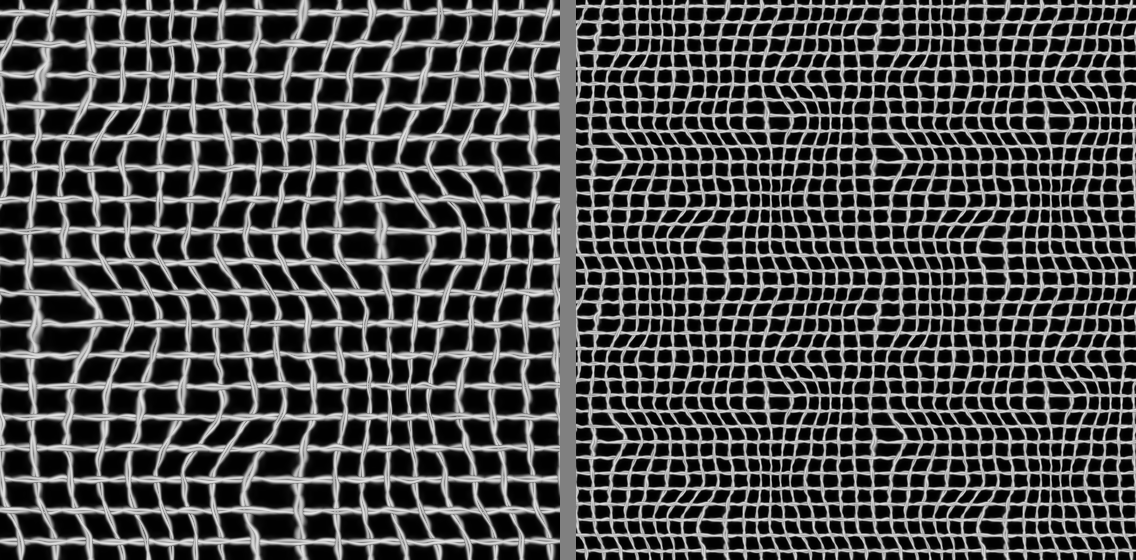
Left, the tile; right, the same tile 2 across and 2 down.
Reproduce this texture procedurally as a WebGL 2 fragment shader.

```glsl
#version 300 es
precision highp float;

uniform vec2 u_resolution;
out vec4 fragColor;

const float THREADS = 18.0;             // threads across and down
const float PI = 3.14159265;
const vec3 BACKDROP = vec3(0.004);
const vec3 COTTON = vec3(0.89);

// Integer hash of a lattice point, 0 to 1
float hash(vec2 cell, float seed) {
    uvec3 q = uvec3(cell.x, cell.y, seed) * uvec3(1597u, 7919u, 3571u);
    uint h = (q.x ^ (q.y << 8) ^ (q.z << 16)) * 747796405u + 289133u;
    h = ((h >> ((h >> 28) + 4u)) ^ h) * 277803737u;
    h = (h >> 22) ^ h;
    return float(h & 65535u) / 65535.0;
}

// Value noise that wraps after `period` lattice cells, -1 to 1
float wrapNoise(vec2 uv, vec2 period, float seed) {
    vec2 p = uv * period;
    vec2 cell = floor(p);
    vec2 f = p - cell;
    f = f * f * (3.0 - 2.0 * f);
    vec2 lo = mod(cell, period);
    vec2 hi = mod(cell + 1.0, period);
    float bottom = mix(hash(lo, seed), hash(vec2(hi.x, lo.y), seed), f.x);
    float top = mix(hash(vec2(lo.x, hi.y), seed), hash(hi, seed), f.x);
    return 2.0 * mix(bottom, top, f.y) - 1.0;
}

// Soft round profile of one strand
float strand(float offset, float radius) {
    float d = offset / radius;
    return exp(-d * d);
}

// Two strands twisted around each other
float twistedThread(float across, float along, float id, float seed, float fuzz) {
    float phase = PI * along + 1.6 * (hash(vec2(id, 0.0), seed) - 0.5);
    float spread = 0.055 * sin(phase);
    float radius = 0.073 * (1.0 + 0.22 * fuzz);
    float front = strand(across - spread, radius);
    float back = strand(across + spread, radius * 1.1);
    float halo = 0.13 * strand(across, 0.16 + 0.04 * fuzz);
    return max(max(front, back * (0.92 + 0.06 * cos(phase))), halo);
}

void main() {
    vec2 uv = gl_FragCoord.xy / u_resolution;

    // Broad sideways pull plus small kinks in both directions
    float pull = 0.75 * wrapNoise(uv, vec2(5.0, 7.0), 3.0)
               + 0.10 * wrapNoise(uv, vec2(9.0, 18.0), 11.0);
    vec2 kink = vec2(wrapNoise(uv, vec2(18.0, 45.0), 5.0),
                     wrapNoise(uv, vec2(45.0, 18.0), 7.0));
    vec2 grid = uv * THREADS + vec2(pull, -0.09) + vec2(0.055, 0.05) * kink;
    vec2 id = mod(floor(grid), THREADS);
    vec2 across = fract(grid) - 0.5;

    // Fibres run lengthwise, so the noise is stretched along each thread
    float warpFuzz = wrapNoise(uv, vec2(144.0, 60.0), 13.0);
    float weftFuzz = wrapNoise(uv, vec2(60.0, 144.0), 17.0);
    float warp = twistedThread(across.x, grid.y, id.x, 19.0, warpFuzz);
    float weft = twistedThread(across.y, grid.x, id.y, 23.0, weftFuzz);
    warp *= 0.95 + 0.06 * warpFuzz;
    weft *= 0.97 + 0.05 * weftFuzz;

    // Plain weave: the upper thread alternates and shades the lower one
    bool warpOnTop = mod(id.x + id.y, 2.0) < 0.5;
    float over = warpOnTop ? warp : weft;
    float under = warpOnTop ? weft : warp;
    float light = max(over, under * (1.0 - 0.3 * smoothstep(0.1, 0.8, over)));

    fragColor = vec4(mix(BACKDROP, COTTON, clamp(light, 0.0, 1.0)), 1.0);
}
```
